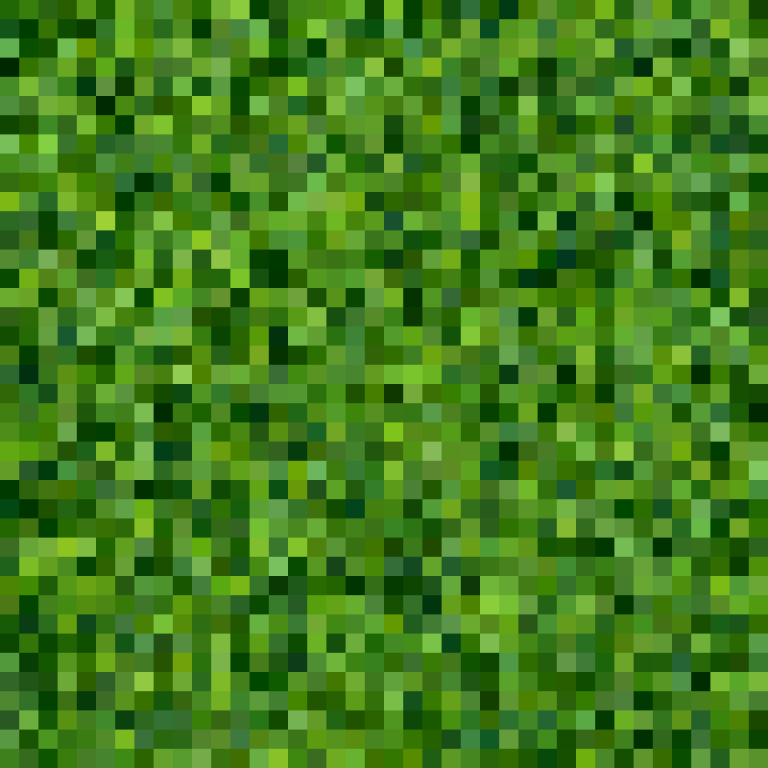
A WebGL 2 fragment shader for this pattern:

```glsl
#version 300 es
precision highp float;

uniform vec2 u_resolution;
out vec4 fragColor;

// Integer hash: three independent values in 0..1 per cell and seed
vec3 hash3(vec2 cell, uint seed) {
    uvec3 v = uvec3(uvec2(mod(cell, 40.0)), seed) * 1664525u + 1013904223u;
    v.x += v.y * v.z;
    v.y += v.z * v.x;
    v.z += v.x * v.y;
    v ^= v >> 16u;
    v.x += v.y * v.z;
    v.y += v.z * v.x;
    v.z += v.x * v.y;
    return vec3(v >> 8u) / 16777216.0;
}

// Flat colour of one square: shared brightness plus small hue drift
vec3 grassColor(vec2 cell) {
    vec3 a = hash3(cell, 3u);
    vec3 b = hash3(cell, 11u);
    float brightness = a.x + b.x - 1.0;
    vec2 drift = vec2(a.y + b.y, a.z + b.z) - 1.0;
    vec3 color = vec3(0.25, 0.49, 0.10)
               + brightness * vec3(0.32, 0.34, 0.17)
               + vec3(0.07 * drift.x, 0.0, 0.17 * drift.y);
    return clamp(color, 0.0, 1.0);
}

void main() {
    // 40 squares across and down
    vec2 p = 40.0 * gl_FragCoord.xy / u_resolution;
    vec2 pixelSize = 40.0 / u_resolution;

    // Blend the four squares around the nearest corner over one pixel
    vec2 corner = floor(p + 0.5);
    vec2 blend = clamp((p - corner) / pixelSize + 0.5, 0.0, 1.0);
    vec3 lower = mix(grassColor(corner - 1.0),
                     grassColor(corner - vec2(0.0, 1.0)), blend.x);
    vec3 upper = mix(grassColor(corner - vec2(1.0, 0.0)),
                     grassColor(corner), blend.x);

    fragColor = vec4(mix(lower, upper, blend.y), 1.0);
}
```
